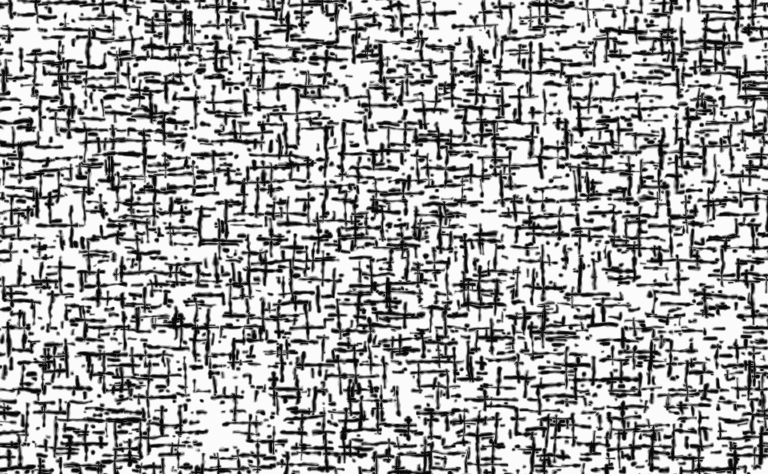
Reproduce this texture procedurally as a WebGL 1 fragment shader.

```glsl
precision highp float;
// Coarse woven crosshatch: ragged dark threads on near-white paper.
// Jittered grids of short horizontal and vertical strokes are joined as
// distances, roughened with value noise, then inked with a soft edge.

#define ROWS 45.0        // thread rows per canvas height
#define THICKNESS 0.135  // half width of a thread, in rows
#define SOFTNESS 0.16    // half width of the blurred edge
#define RAGGED 0.20      // roughness of the thread outline
#define TILT 0.13        // largest slope of a thread
#define CLUSTER 0.16     // frequency of dense and sparse patches
#define PAPER vec3(0.985)
#define INK vec3(0.03)

uniform vec2 u_resolution;

float hash(vec2 cell, float seed) {
  return fract(sin(dot(cell, vec2(127.1, 311.7)) + seed * 74.7) * 43758.5453);
}

float noise(vec2 p, float seed) {
  vec2 cell = floor(p);
  vec2 f = fract(p);
  f = f * f * (3.0 - 2.0 * f);
  float low = mix(hash(cell, seed), hash(cell + vec2(1.0, 0.0), seed), f.x);
  float high = mix(hash(cell + vec2(0.0, 1.0), seed), hash(cell + 1.0, seed), f.x);
  return mix(low, high, f.y);
}

// Distance to scattered strokes along x, one candidate per grid cell.
// reach holds the shortest and longest half length.
float strokes(vec2 p, vec2 size, vec2 reach, float chance, float seed) {
  vec2 home = floor(p / size);
  float nearest = 1.0;
  for (int j = -1; j <= 1; j++) {
    for (int i = -1; i <= 1; i++) {
      vec2 cell = home + vec2(float(i), float(j));
      vec2 jitter = vec2(hash(cell, seed), 0.1 + 0.8 * hash(cell, seed + 1.0));
      vec2 center = (cell + jitter) * size;
      float density = chance * (0.4 + 1.2 * noise(center * CLUSTER, seed + 2.0));
      if (hash(cell, seed + 3.0) < density) {
        vec2 q = p - center;
        q.y -= q.x * TILT * (hash(cell, seed + 4.0) - 0.5);
        float halfLength = mix(reach.x, reach.y, hash(cell, seed + 5.0));
        float halfWidth = THICKNESS * mix(0.7, 1.3, hash(cell, seed + 6.0));
        float d = length(vec2(max(abs(q.x) - halfLength, 0.0), q.y)) - halfWidth;
        nearest = min(nearest, d);
      }
    }
  }
  return nearest;
}

void main() {
  vec2 p = gl_FragCoord.xy / u_resolution.y * ROWS;

  // Slight waver so that no thread is perfectly straight
  vec2 waver = vec2(noise(p * 0.9, 11.0), noise(p * 0.9, 12.0)) - 0.5;
  vec2 q = p + 0.22 * waver;

  // Long threads in both directions
  float d = strokes(q, vec2(3.8, 1.1), vec2(0.6, 2.0), 0.95, 20.0);
  d = min(d, strokes(q.yx, vec2(3.4, 1.5), vec2(0.5, 1.9), 0.88, 30.0));

  // Short dashes and specks between them
  d = min(d, strokes(q, vec2(1.4, 1.1), vec2(0.1, 0.5), 0.5, 40.0));
  d = min(d, strokes(q.yx, vec2(1.6, 1.3), vec2(0.1, 0.5), 0.35, 50.0));
  d = min(d, strokes(q, vec2(0.8), vec2(0.0, 0.08), 0.2, 60.0));

  // Rough outline, then soft inking
  d += RAGGED * (noise(p * 2.6, 70.0) - 0.5);
  float ink = 1.0 - smoothstep(-SOFTNESS, SOFTNESS, d);
  gl_FragColor = vec4(mix(PAPER, INK, ink), 1.0);
}
```
